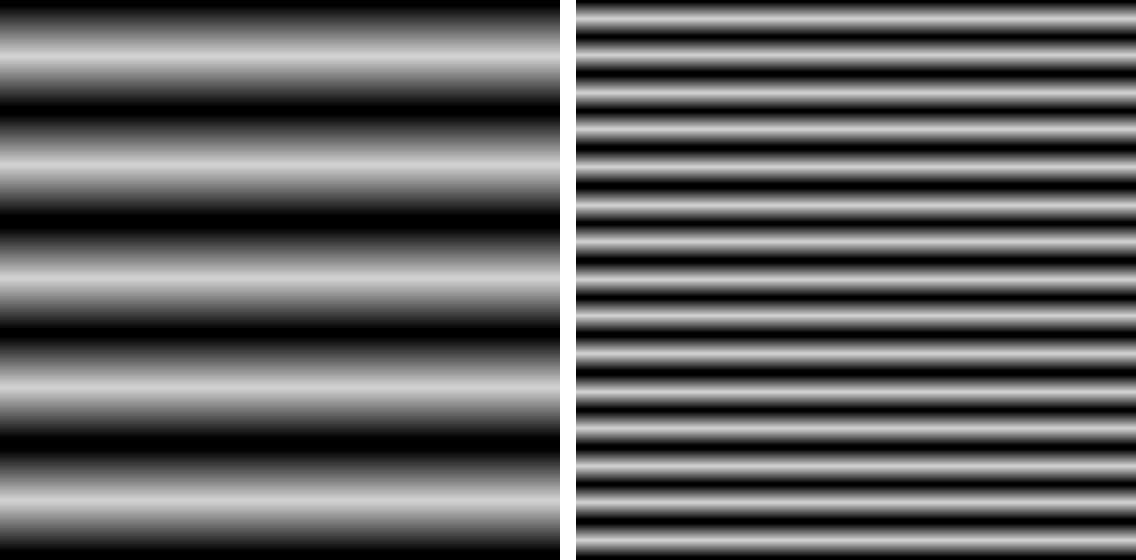
Left, the tile; right, the same tile 3 across and 3 down.
A Shadertoy shader for this pattern:

```glsl
// Brightness of one soft bar: a linear ramp with a rounded crest
float softBar(float offset) {
    float dist = sqrt(offset * offset + 0.0002);
    return 0.845 * max(1.0 - dist / 0.4525, 0.0);
}

// Crest height within its row: slow drift plus an alternating shift
float crestCenter(float row) {
    return 0.529 - 0.0075 * row + 0.02 * mod(row, 2.0);
}

void mainImage(out vec4 fragColor, in vec2 fragCoord) {
    // Five horizontal bars stacked up the canvas
    float y = 5.0 * fragCoord.y / iResolution.y;
    float row = mod(floor(y), 5.0);

    float gray = softBar(fract(y) - crestCenter(row));
    fragColor = vec4(vec3(gray), 1.0);
}
```
